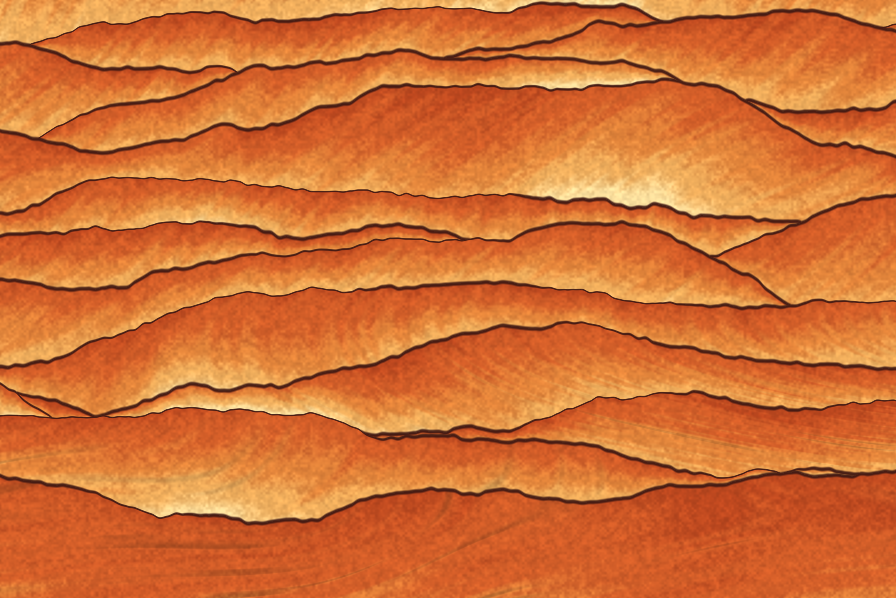
Reproduce this texture procedurally as a Shadertoy shader.

```glsl
// Overlapping sandstone ridges with dark crests, glowing hollows and fine slanted strata.

float hash(vec2 p) {
    return fract(sin(dot(p, vec2(127.1, 311.7))) * 43758.5453);
}

float noise(vec2 p) {
    vec2 cell = floor(p), f = fract(p);
    f = f * f * (3.0 - 2.0 * f);
    return mix(mix(hash(cell), hash(cell + vec2(1, 0)), f.x),
               mix(hash(cell + vec2(0, 1)), hash(cell + vec2(1, 1)), f.x), f.y);
}

// Crest height of one layer: broad swells, smaller humps and a ragged edge
float ridge(float x, float id) {
    float row = id * 17.0;
    float h = 1.0 - 0.076 * id + 0.03 * (hash(vec2(id, 5.0)) - 0.5);
    h += 0.17 * (noise(vec2(x * 2.2 + hash(vec2(id, 2.0)), row)) - 0.5);
    h += 0.045 * (noise(vec2(x * 6.0, row + 3.0)) - 0.5);
    h += 0.014 * (noise(vec2(x * 19.0, row + 6.0)) - 0.5);
    h += 0.005 * (noise(vec2(x * 75.0, row + 9.0)) - 0.5);
    return h;
}

// Thin beds, slanted differently in each layer and flatter near the bottom
float strata(vec2 p, float id) {
    float lean = mix(1.4, 0.55 + 0.5 * hash(vec2(id, 8.0)), smoothstep(0.1, 0.5, p.y));
    vec2 across = vec2(cos(lean), -sin(lean));
    vec2 along = vec2(-across.y, across.x);
    float bed = dot(p, across) + 0.13 * noise(p * 2.6 + id * 3.7);
    float run = dot(p, along);
    return 0.5 * noise(vec2(bed * 42.0, run * 2.5 + id))
         + 0.5 * noise(vec2(bed * 115.0, run * 5.0 + id));
}

vec3 sandColor(float light) {
    vec3 c = mix(vec3(0.74, 0.28, 0.12), vec3(0.83, 0.37, 0.16), smoothstep(-0.1, 0.25, light));
    c = mix(c, vec3(0.89, 0.52, 0.23), smoothstep(0.25, 0.58, light));
    c = mix(c, vec3(0.94, 0.68, 0.36), smoothstep(0.58, 0.88, light));
    return mix(c, vec3(0.99, 0.88, 0.62), smoothstep(0.9, 1.35, light));
}

void mainImage(out vec4 fragColor, in vec2 fragCoord) {
    vec2 p = fragCoord / iResolution.y;

    // Find the front layer here, its crest, and the crest that hides its foot
    float id = -1.0, top = 1.12, foot = -0.2, edge = 1.0;
    for (float i = 0.0; i < 12.0; i++) {
        float h = ridge(p.x, i);
        float weight = mix(0.45, 1.15, smoothstep(0.2, 0.5, noise(vec2(p.x * 4.0, i * 13.0))));
        float gap = abs(p.y - h) / weight;
        if (p.y < h) {
            id = i;
            top = h;
            foot = -0.2;
            edge = gap;
        } else {
            foot = max(foot, h);
            edge = min(edge, gap);
        }
    }

    // Dark crest fading to a bright foot, with scattered pale glows
    float depth = clamp((top - p.y) / max(top - foot, 0.001), 0.0, 1.0);
    float light = 0.1 + 0.76 * pow(depth, 1.3) + 0.12 * (p.y - 0.5);
    light += 0.38 * (noise(p * vec2(4.0, 5.0) + id * 5.3) - 0.5);
    float glow = smoothstep(0.55, 0.95, noise(vec2(p.x * 3.0, id * 7.0)));
    light += 0.45 * glow * exp(-16.0 * (p.y - foot));
    light -= 0.14 * exp(-(top - p.y) / 0.014);

    // Bedding and sand grain
    float beds = strata(p, id);
    float grain = 0.5 * noise(p * 240.0) + 0.5 * noise(p * 130.0 + 31.0);
    light += 0.38 * (beds - 0.5) + 0.16 * (grain - 0.5);
    vec3 color = sandColor(light) * (1.0 + 0.2 * (grain - 0.5));
    color *= 1.0 - 0.2 * smoothstep(0.72, 0.9, beds) * smoothstep(0.45, 0.1, p.y);

    // Thin dark crest lines
    float line = 1.0 - smoothstep(0.0008, 0.0046, edge);
    color = mix(color, vec3(0.24, 0.09, 0.07), 0.92 * line);

    fragColor = vec4(color, 1.0);
}
```
